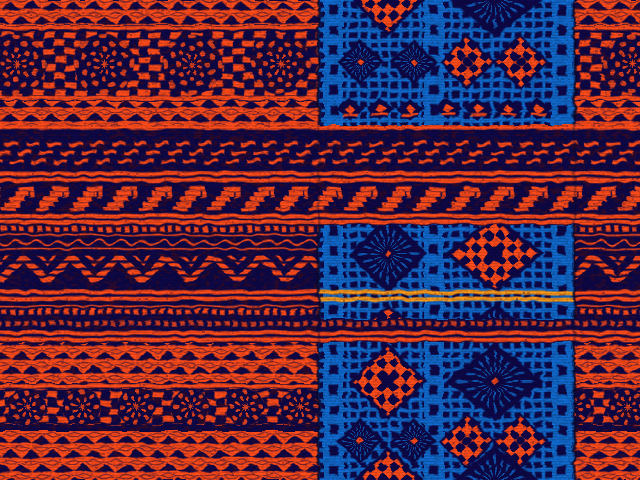
Reproduce this pattern procedurally as a Shadertoy shader.

```glsl
// Woven cloth: orange and navy bands with a blue panel of diamond motifs.
// Each band is a repeated cell built from distance tests; noise bends the rows
// and a thread grid shades them. The canvas is 96 units high, y runs downward.

const vec3 NAVY = vec3(.05, .03, .27);
const vec3 MAROON = vec3(.21, .04, .14);
const vec3 ORANGE = vec3(.98, .29, .10);
const vec3 BLUE = vec3(.06, .39, .76);
const vec3 GOLD = vec3(.95, .58, .10);

float hash(vec2 p) { return fract(sin(dot(p, vec2(127.1, 311.7))) * 43758.5453); }

float noise(vec2 p) {
    vec2 i = floor(p), f = fract(p);
    f = f * f * (3. - 2. * f);
    return mix(mix(hash(i), hash(i + vec2(1, 0)), f.x),
               mix(hash(i + vec2(0, 1)), hash(i + vec2(1, 1)), f.x), f.y);
}

float fill(float d) {
    float soft = max(.22, 96. / iResolution.y);
    return smoothstep(soft, -soft, d);
}
float box(vec2 p, vec2 r) { p = abs(p) - r; return max(p.x, p.y); }
vec2 cell(vec2 p, vec2 size) { return mod(p, size) - .5 * size; }

// Rows of staggered navy lenses in an orange net
float scallops(vec2 p) {
    p.x += 2.1 * mod(floor(p.y / 2.8), 2.);
    vec2 q = cell(p, vec2(4.2, 2.8));
    q.y += .3 * cos(q.x * 1.5) - .1;
    float lens = fill(.42 * abs(q.x) + abs(q.y) - .85);
    return 1. - max(lens, .7 * fill(abs(abs(q.y) - 1.25) - .08));
}

// Brick check interrupted by eight-petalled rosettes
float rosettes(vec2 p, float pitch, float radius) {
    vec2 b = p + vec2(2.1 * mod(floor(p.y / 1.65), 2.), 0);
    float check = fill(box(cell(b, vec2(4.2, 1.65)), vec2(1.12, .62)));
    vec2 q = vec2(mod(p.x, pitch) - .5 * pitch, p.y);
    float r = length(q), a = atan(q.y, q.x);
    float petals = smoothstep(.1, .6, cos(8. * a) * sin(r * 2.4 + .8));
    petals = max(petals, fill(abs(q.x) + abs(q.y) - .6));
    return mix(check, petals * .85, fill(r - radius));
}

float dashes(vec2 p) {
    p.x += 1.5 * floor(p.y / 1.75);
    vec2 q = cell(p, vec2(4.3, 1.75));
    return fill(box(q + vec2(0, .25 * sin(q.x * 2.)), vec2(1.35, .32)));
}

// Stepped diagonal with a hooked tail
float hooks(vec2 p) {
    vec2 q = vec2(mod(p.x, 6.85) - 3.4, p.y);
    float stair = floor(q.y / 1.1 + .5);
    float body = box(vec2(q.x + .85 * stair, q.y), vec2(1.45, 2.3));
    float tail = min(box(q - vec2(1.9, -2.), vec2(1.5, .45)), box(q - vec2(3., -1.2), vec2(.4, 1.)));
    return fill(min(body, tail)) * (1. - .6 * fill(abs(fract(q.y / 1.1) - .5) - .05));
}

float zigzag(vec2 p) {
    float ridge = abs(mod(p.x, 9.5) - 4.75) - 2.4;
    float d = min(abs(p.y - ridge) - .95, abs(p.y - ridge + 3.4) - .4);
    return fill(max(d, abs(p.y) - 2.8)) * fill(abs(cell(p, vec2(1.4)).y) - .45);
}

float beads(vec2 p) { return fill(box(vec2(mod(p.x, 1.75) - .87, p.y), vec2(.48, .5))); }

float inside(float y, float a, float b) { return step(a, y) * step(y, b); }

// Orange coverage of all horizontal bands
float bands(vec2 p) {
    float y = p.y, c = 0.;
    c += scallops(p) * (inside(y, 0., 5.) + inside(y, 20.2, 25.2) + inside(y, 68.6, 76.6) + inside(y, 86.2, 96.));
    c += rosettes(p - vec2(12, 12.8), 17.6, 6.) * inside(y, 6.3, 19.2);
    c += rosettes(p - vec2(0, 81.4), 10.9, 3.8) * inside(y, 77.8, 85.);
    c += dashes(p - vec2(0, 27.9)) * inside(y, 27.9, 33.15);
    c += hooks(p - vec2(0, 39.8)) * inside(y, 37., 42.7);
    c += beads(p - vec2(0, 45.8)) + beads(p - vec2(0, 62.3)) + .8 * beads(p - vec2(.8, 64.7));
    c += fill(abs(y - 48.5 - .5 * sin(p.x * 1.5)) - .2);
    c += zigzag(p - vec2(0, 53.8)) * inside(y, 50.5, 57.);
    float lines[15] = float[](5.5, 19.6, 25.5, 34.7, 36., 43.2, 44.4, 47., 49.8, 58.4, 59.7, 61.2, 66.6, 67.9, 77.2);
    for (int i = 0; i < 15; i++)
        c = max(c, fill(abs(y - lines[i]) - (i == 7 || i == 8 || i == 11 ? .15 : .4)));
    return min(c, 1.);
}

// Lays one diamond over the ground: dark with blue rays, or orange blocks
vec3 diamond(vec3 ground, vec2 q, vec2 r, bool dark) {
    float m = abs(q.x) / r.x + abs(q.y) / r.y, size = min(r.x, r.y) * .7;
    float rays = smoothstep(.3, .8, cos(20. * atan(q.y, q.x))) * smoothstep(.1, .0, abs(abs(m - .52) - .16) - .07);
    float blocks = smoothstep(-.35, .15, cos(2.6 * q.x) + cos(2.6 * q.y)) * fill((m - .88) * size);
    blocks *= 1. - fill(length(q) - .16 * r.x);
    vec3 inner = dark ? mix(NAVY, BLUE, .8 * rays) : mix(NAVY, ORANGE, blocks);
    if (dark) inner = mix(inner, ORANGE, fill(abs(q.x) + abs(q.y) - .7));
    return mix(ground, inner, fill((m - 1.) * size));
}

vec3 panel(vec2 p) {
    // Perforated ground with plain side columns of larger squares
    float column = min(min(abs(p.x - 66.7), abs(p.x - 86.8)), abs(p.x - 112.4));
    float holes = fill(box(cell(p, vec2(2.05, 2.)), vec2(.68, .6)));
    float squares = fill(max(column - .85, abs(mod(p.y, 4.) - 2.) - .95));
    vec3 c = mix(BLUE, NAVY, column < 2. ? squares : holes);
    float rows[5] = float[](-.5, 50.8, 76.3, 97., 67.);
    for (int i = 0; i < 5; i++)
        for (int j = 0; j < 2; j++)
            if (i < 4 || p.y < 66.)
                c = diamond(c, p - vec2(77.6 + 21.4 * float(j), rows[i]), vec2(7.8 + 2. * float(j), i == 4 ? 6. : 7.8), (j == 1) != (i == 1));
    for (int k = 0; k < 8; k++)
        c = diamond(c, p - vec2(72. + 10.7 * float(k % 4), 12.4 + 75.8 * float(k / 4)), vec2(k % 4 < 2 ? 4.6 : 5.6), k % 4 < 2);
    // Row of little trees
    for (int k = 0; k < 7; k++) {
        vec2 q = p - vec2(70. + 6. * float(k) + (k > 2 ? 1.6 : 0.), 21.8);
        c = mix(c, NAVY, fill(abs(q.x) * .8 + abs(q.y) - 2.2));
        c = mix(c, ORANGE, fill(min(abs(q.x) + abs(q.y) - 1., box(q - vec2(0, 1.1), vec2(1.5, .25)))));
    }
    return mix(c, GOLD, max(fill(abs(p.y - 58.5) - .4), fill(abs(p.y - 59.8) - .4)));
}

void mainImage(out vec4 fragColor, in vec2 fragCoord) {
    vec2 cloth = vec2(fragCoord.x, iResolution.y - fragCoord.y) * 96. / iResolution.y;
    // Uneven weaving
    vec2 p = cloth + .55 * (vec2(noise(cloth * .7), noise(cloth * .6 + 40.)) - .5);
    p.x += .3 * (hash(vec2(floor(cloth.y * 2.), 3.)) - .5);
    vec3 dark = mix(NAVY, MAROON, .75 * smoothstep(.45, .9, noise(cloth * vec2(1.3, 2.))));
    vec3 color = mix(dark, ORANGE, bands(p));
    float blueRows = max(max(step(p.y, 25.), inside(p.y, 45., 63.8)), step(68.5, p.y));
    if (abs(p.x - 89.3) < 25.6 && blueRows > .5) color = panel(p);
    color = mix(color, NAVY * .6, .85 * fill(abs(abs(p.x - 89.3) - 25.6) - .25) * max(blueRows, .4));
    // Thread shading and worn flecks
    float thread = hash(floor(cloth * vec2(2.2, 3.2)));
    color *= .86 + .2 * thread + .07 * sin(cloth.y * 20.);
    color = mix(color, MAROON, .45 * smoothstep(.82, 1., thread) * step(.3, color.r));
    fragColor = vec4(color, 1.);
}
```
